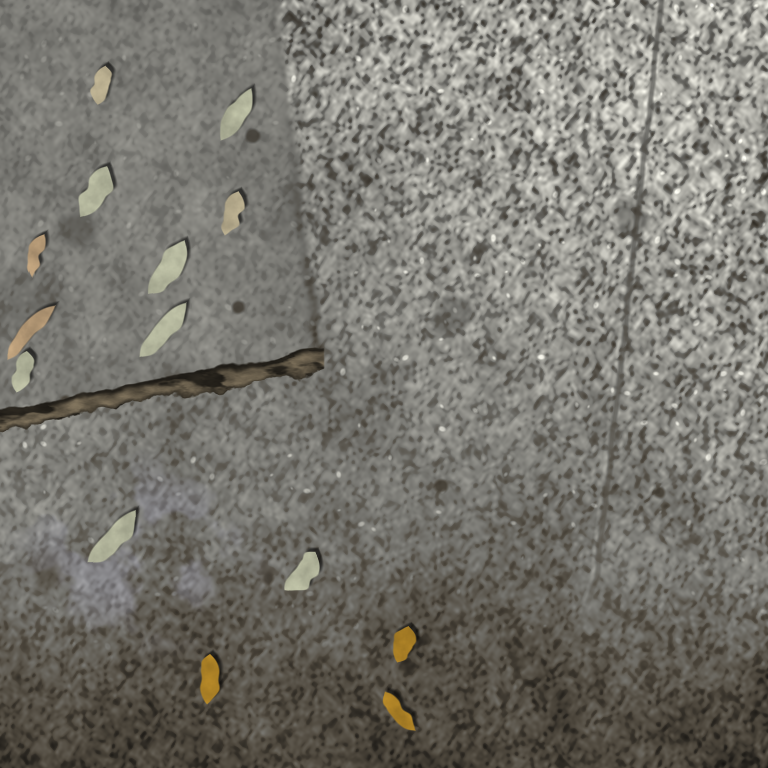
Write a Shadertoy shader that draws this texture.

```glsl
// Worn concrete paving: a smooth slab beside coarse pitted aggregate, with a
// broken crack, a scored joint, stains and fallen leaves.
// Layered value noise makes the stone; leaves and spots are looped shapes.

#define GRAIN_SCALE 160.0
#define COARSE_CONTRAST 0.33
#define FINE_CONTRAST 0.115
#define SPECK_CELLS 46.0
#define SPECK_SHARE 0.10
#define LEAF_COUNT 14
#define SLAB_LEAVES 9
#define SPOT_COUNT 11
#define TAN_LEAF vec3(0.72, 0.61, 0.47)
#define SAGE_LEAF vec3(0.70, 0.71, 0.61)
#define OCHRE_LEAF vec3(0.68, 0.51, 0.15)
#define CRACK_EARTH vec3(0.40, 0.36, 0.29)

float hash(vec2 p) {
    return fract(sin(dot(p, vec2(127.1, 311.7))) * 43758.5453);
}

float noise(vec2 p) {
    vec2 cell = floor(p), f = fract(p);
    f = f * f * (3.0 - 2.0 * f);
    return mix(mix(hash(cell), hash(cell + vec2(1, 0)), f.x),
               mix(hash(cell + vec2(0, 1)), hash(cell + vec2(1, 1)), f.x), f.y);
}

float fbm(vec2 p) {
    float sum = 0.0, amp = 0.5;
    for (int i = 0; i < 4; i++) {
        sum += amp * noise(p);
        p = mat2(1.6, 1.2, -1.2, 1.6) * p + 7.3;
        amp *= 0.5;
    }
    return sum / 0.9375;
}

mat2 rotation(float a) {
    return mat2(cos(a), sin(a), -sin(a), cos(a));
}

// Short slanted grains, one direction stronger than the other, centred on zero
float grainField(vec2 p) {
    vec2 warped = p + 0.005 * vec2(noise(p * 50.0), noise(p * 50.0 + 40.0));
    float a = noise(rotation(0.6) * warped * GRAIN_SCALE * vec2(1.25, 0.75));
    float b = noise(rotation(-0.7) * warped * GRAIN_SCALE * vec2(1.25, 0.8) + 19.0);
    return 1.2 * a + 0.8 * b - 1.0;
}

// Signed distance to a bent, ragged lens standing on the y axis
float leafDistance(vec2 p, float len, float width, float bend, float seed) {
    float t = p.y / len;
    float ragged = 0.6 + 0.7 * noise(vec2(t * 2.5, seed * 9.0 + sign(p.x)));
    return abs(p.x + bend * t * t) - width * ragged * (1.0 - abs(t * t * t));
}

// Small bright mineral chips, one candidate per cell
float specks(vec2 p, float soft) {
    vec2 cell = floor(p * SPECK_CELLS);
    float pick = hash(cell + 3.1);
    vec2 offset = 0.25 + 0.5 * vec2(hash(cell + 5.7), hash(cell + 9.2));
    vec2 q = rotation(pick * 60.0) * (fract(p * SPECK_CELLS) - offset) / SPECK_CELLS;
    float d = length(q * vec2(1.0, 0.7)) - mix(0.001, 0.0034, hash(cell + 1.4));
    return step(pick, SPECK_SHARE) * smoothstep(soft, -soft, d);
}

void mainImage(out vec4 fragColor, in vec2 fragCoord) {
    vec2 p = fragCoord / iResolution.y;
    float soft = max(0.0015, 1.0 / iResolution.y);
    float wobble = fbm(p * 28.0) - 0.5;

    // Layout: slab side, crack depth and joint offset
    float sideX = 0.36 + 0.13 * (1.0 - p.y) + 0.012 * wobble;
    float crackDepth = 0.466 + 0.193 * p.x + 0.016 * wobble - p.y;
    float slab = smoothstep(0.006, -0.006, p.x - sideX) * smoothstep(soft, -soft, crackDepth);
    float joint = p.x - 0.7494 - 0.1126 * p.y + 0.22 * max(0.0, 0.25 - p.y) - 0.004 * wobble;

    // Broad light and stains
    float coarse = (1.0 - slab) * smoothstep(0.6, 1.4, p.y + 0.6 * p.x);
    float broad = fbm(p * 5.0 + 2.0) - 0.5;
    float tone = 0.255 + 0.235 * smoothstep(-0.05, 0.42, p.y) + 0.125 * coarse;
    tone += 0.15 * broad + 0.15 * (fbm(p * 18.0) - 0.5);

    // Stone grain, pits and chips
    float grain = grainField(p);
    float contrast = mix(FINE_CONTRAST, COARSE_CONTRAST, coarse) * mix(1.0, 0.6, slab);
    tone += contrast * grain + 0.03 * (noise(p * 190.0) - 0.5);
    tone -= 0.35 * contrast * smoothstep(-0.12, -0.45, grain);
    tone += 0.28 * specks(p, soft) * (1.0 - 0.7 * slab) * smoothstep(0.0, 0.5, p.y);

    // Scored joint with a pale lip, and the slab's shaded side
    float jointFade = mix(0.25, 1.0, smoothstep(0.17, 0.32, p.y)) * smoothstep(0.03, 0.12, p.y);
    tone = mix(tone, 0.33, 0.7 * jointFade * smoothstep(0.0055, 0.001, abs(joint)));
    tone += 0.06 * jointFade * smoothstep(0.004, 0.0, abs(joint + 0.007));
    float sideShade = smoothstep(0.012, 0.0, abs(p.x - sideX + 0.004)) * step(crackDepth, 0.0);
    tone -= sideShade * mix(0.15, 0.03, smoothstep(0.55, 0.85, p.y));

    // Round dark spots, small ones sharp and large ones faint
    for (int i = 0; i < SPOT_COUNT; i++) {
        float id = float(i);
        vec2 centre = vec2(fract(0.31 + id * 0.7549), 0.12 + 0.8 * fract(0.6 + id * 0.5698));
        float big = step(0.45, hash(vec2(id, 4.0)));
        float radius = mix(0.007, 0.024, big);
        float d = length(p - centre) - radius * (1.0 + 1.2 * wobble);
        float edge = mix(0.003, 0.008, big);
        tone = mix(tone, 0.22, mix(0.8, 0.42, big) * smoothstep(edge, -edge, d));
    }

    // Brown in the dark foot of the view, nearly neutral above
    float neutral = smoothstep(0.2, 0.47, tone + 0.12 * (p.y - 0.4));
    vec3 color = tone * mix(vec3(1.07, 0.98, 0.83), vec3(1.005, 1.0, 0.957), neutral);

    // Chalky blue-grey bloom
    float bloom = smoothstep(0.20, 0.06, length((p - vec2(0.18, 0.28)) * vec2(1.0, 1.3)));
    bloom *= smoothstep(0.48, 0.64, fbm(p * 20.0 + 6.0));
    color = mix(color, vec3(0.56, 0.56, 0.59) + 0.12 * grain, 0.7 * bloom);

    // Earth-filled crack with dark rims and a crumbled lower lip
    float crumble = 0.028 + 0.022 * (fbm(p * 45.0 + 11.0) - 0.5);
    float crackSpan = smoothstep(soft, -soft, p.x - 0.422);
    float crack = crackSpan * smoothstep(-soft, soft, crackDepth) * smoothstep(crumble + soft, crumble - soft, crackDepth);
    float rim = smoothstep(0.010, 0.002, crackDepth) + 0.6 * smoothstep(0.008, 0.0, crumble - crackDepth);
    rim += smoothstep(0.5, 0.68, fbm(p * vec2(22.0, 60.0) + 3.0));
    vec3 earth = CRACK_EARTH * (0.6 + 0.8 * fbm(p * vec2(50.0, 120.0))) * (1.0 - 0.65 * min(rim, 1.0));
    color = mix(color, earth, crack);

    // Leaves: most on the slab, a few below, each with a small shadow
    for (int i = 0; i < LEAF_COUNT; i++) {
        float id = float(i), seed = hash(vec2(id, 2.0)), kind = hash(vec2(id, 8.0));
        bool onSlab = i < SLAB_LEAVES;
        vec2 spread = fract(id * vec2(0.7549, 0.5698));
        vec2 centre = vec2(0.12, 0.03) + spread * vec2(0.5, 0.32);
        if (onSlab) {
            centre.x = 0.03 + 0.36 * spread.x;
            centre.y = 0.51 + 0.19 * centre.x + 0.36 * pow(spread.y, 1.5);
        }
        float len = mix(0.024, 0.048, seed), width = mix(0.010, 0.016, kind);
        mat2 turn = rotation(onSlab ? 0.15 + 0.6 * seed : 1.6 * (kind - 0.5));
        vec2 q = turn * (p - centre);
        float bend = 0.012 * (kind - 0.5);
        float shadow = leafDistance(turn * (p - centre - vec2(0.004, 0.005)), len, width, bend, seed);
        color *= 1.0 - 0.6 * smoothstep(0.003, -0.003, shadow);
        vec3 leaf = mix(TAN_LEAF, SAGE_LEAF, smoothstep(0.35, 0.65, kind));
        if (!onSlab && i % 2 == 1) leaf = OCHRE_LEAF;
        leaf *= 0.84 + 0.3 * fbm(q * 60.0 + id);
        color = mix(color, leaf, smoothstep(soft, -soft, leafDistance(q, len, width, bend, seed)));
    }

    fragColor = vec4(clamp(color, 0.0, 1.0), 1.0);
}
```
